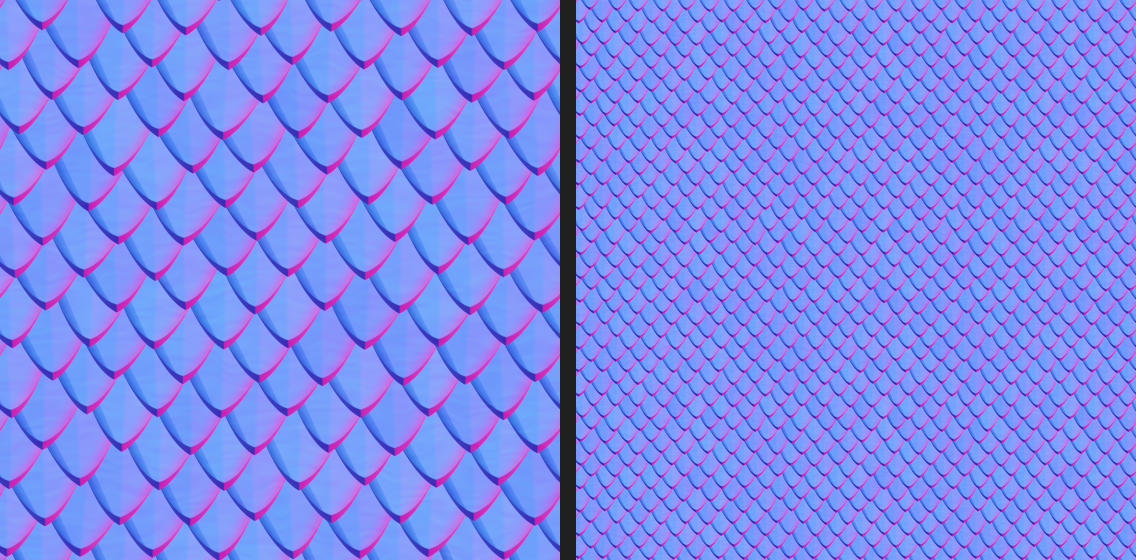
Left: one tile. Right: repeated 3 by 3.
Write a WebGL 2 fragment shader that draws this texture map.

```glsl
#version 300 es
precision highp float;
// Tangent-space normal map of overlapping pointed scales, tiling in both axes.
// Staggered rows are painted from the bottom up, each scale bounded by a
// parabolic lower edge, with a thick rim, a left bevel and a rounded right side.

uniform vec2 u_resolution;
out vec4 fragColor;

// Layout, in cells: one cell is the spacing of scales within a row
const float COLUMNS = 8.0;
const float ROWS = 16.0;
const float ROW_STEP = COLUMNS / ROWS;
const vec2 ORIGIN = vec2(0.19, 0.03);
const vec2 TIP_JITTER = vec2(0.18, 0.10);
const float SKEW_JITTER = 0.14;
const float WIDTH_JITTER = 0.10;

// Scale profile: edge height = SLOPE * a + CURVE * a * a
const float EDGE_SLOPE = 0.5;
const float EDGE_CURVE = 1.6;
const float RIM_DEPTH = 0.115;
const float RIM_REACH = 0.50;

// Surface variation
const float TILT = 0.05;
const float WRINKLE = 0.045;
const vec2 WRINKLE_GRID = vec2(32.0, 128.0);

// Encoded normal colours
const vec3 FACE_LEFT = vec3(0.455, 0.625, 0.985);
const vec3 FACE_RIGHT = vec3(0.535, 0.615, 0.985);
const vec3 BEVEL_INNER = vec3(0.34, 0.54, 0.96);
const vec3 BEVEL_OUTER = vec3(0.20, 0.40, 0.85);
const vec3 ROUND_INNER = vec3(0.65, 0.54, 0.97);
const vec3 ROUND_OUTER = vec3(0.80, 0.42, 0.89);
const vec3 RIM_LEFT = vec3(0.24, 0.17, 0.71);
const vec3 RIM_LEFT_END = vec3(0.20, 0.33, 0.80);
const vec3 RIM_RIGHT = vec3(0.78, 0.12, 0.70);
const vec3 RIM_RIGHT_END = vec3(0.91, 0.32, 0.78);

float hash(vec2 p) {
    return fract(sin(dot(p, vec2(127.1, 311.7))) * 43758.5453);
}

// Value noise that wraps after a whole number of lattice cells
float wrapNoise(vec2 p, vec2 period) {
    vec2 i = floor(p), f = fract(p);
    f = f * f * (3.0 - 2.0 * f);
    vec2 a = mod(i, period), b = mod(i + 1.0, period);
    return mix(mix(hash(a), hash(vec2(b.x, a.y)), f.x),
               mix(hash(vec2(a.x, b.y)), hash(b), f.x), f.y);
}

float edgeHeight(float a) {
    return a * (EDGE_SLOPE + EDGE_CURVE * a);
}

float edgeHalfWidth(float h) {
    float root = sqrt(EDGE_SLOPE * EDGE_SLOPE + 4.0 * EDGE_CURVE * max(h, 0.0));
    return (root - EDGE_SLOPE) / (2.0 * EDGE_CURVE);
}

// Colour of one scale at q, measured from its tip
vec3 shadeScale(vec2 q, vec2 id, float aa) {
    float a = abs(q.x);
    float inset = edgeHalfWidth(q.y) - a;
    float rightSide = smoothstep(-aa, aa, q.x);

    // Faceted bevel on the left
    float facet = a - 0.02 - 0.50 * q.y;
    vec3 left = mix(FACE_LEFT, BEVEL_INNER, smoothstep(-0.012, 0.025, facet));
    left = mix(left, BEVEL_OUTER, smoothstep(0.13, 0.01, inset) * 0.85);

    // Rounded shoulder on the right
    vec3 right = mix(FACE_RIGHT, ROUND_INNER, smoothstep(0.27, 0.09, inset));
    right = mix(right, ROUND_OUTER, smoothstep(0.15, 0.0, inset));

    // Broad central ridge, then a random tilt of the whole plate
    float ridge = smoothstep(-0.035, 0.035, q.x + 0.03 * (hash(id + 5.3) - 0.5));
    vec3 color = mix(left, right, ridge);
    color.rg += TILT * (vec2(hash(id + 2.7), hash(id + 8.1)) - 0.5);

    // Thick rim, deepest at the tip
    float reach = clamp(a / RIM_REACH, 0.0, 1.0);
    vec3 rim = mix(mix(RIM_LEFT, RIM_LEFT_END, reach),
                   mix(RIM_RIGHT, RIM_RIGHT_END, reach), rightSide);
    float rimEdge = q.y - edgeHeight(a) - RIM_DEPTH * (1.0 - reach);
    return mix(rim, color, smoothstep(-aa, aa, rimEdge));
}

void main() {
    vec2 uv = gl_FragCoord.xy / u_resolution;
    vec2 p = uv * COLUMNS - ORIGIN;
    float aa = COLUMNS / min(u_resolution.x, u_resolution.y);
    float baseRow = floor(p.y / ROW_STEP);
    vec3 color = FACE_LEFT;

    // Higher rows cover lower ones
    for (int k = -3; k <= 1; k++) {
        float row = baseRow + float(k);
        float stagger = 0.5 * mod(row, 2.0);
        float baseColumn = floor(p.x - stagger + 0.5);
        for (int j = -1; j <= 1; j++) {
            float column = baseColumn + float(j);
            vec2 id = vec2(mod(column, COLUMNS), mod(row, ROWS));
            vec2 jitter = TIP_JITTER * (vec2(hash(id), hash(id + 17.3)) - 0.5);
            vec2 q = p - vec2(column + stagger, row * ROW_STEP) - jitter;
            q.x += SKEW_JITTER * (hash(id + 31.9) - 0.5) * q.y;
            q.x *= 1.0 + WIDTH_JITTER * (hash(id + 43.7) - 0.5);
            float a = abs(q.x);
            float slope = EDGE_SLOPE + 2.0 * EDGE_CURVE * a;
            float dist = (q.y - edgeHeight(a)) / sqrt(1.0 + slope * slope);
            float cover = smoothstep(-0.7 * aa, 0.7 * aa, dist);
            if (cover > 0.0) color = mix(color, shadeScale(q, id, aa), cover);
        }
    }

    // Fine, mostly horizontal wrinkles
    float warp = 3.0 * wrapNoise(uv * 24.0, vec2(24.0));
    vec2 w = uv * WRINKLE_GRID + vec2(0.0, warp);
    float grain = wrapNoise(w, WRINKLE_GRID) - 0.5;
    float crease = wrapNoise(w + vec2(9.0, 40.0), WRINKLE_GRID) - 0.5;
    color.rg += WRINKLE * vec2(0.5 * crease, grain);

    fragColor = vec4(clamp(color, 0.0, 1.0), 1.0);
}
```
